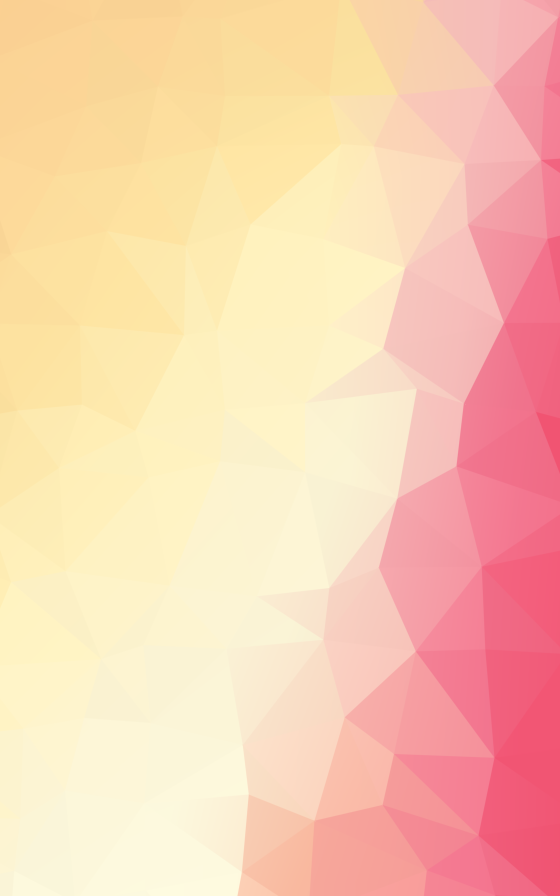
Give the GLSL for this background, as a Shadertoy shader.

```glsl
// Low-poly gradient: a jittered lattice is split into triangular facets, and
// each facet is tinted from a smooth colour field that runs from apricot and
// ivory on the left, over a curved blush band, to deep rose on the right.

#define CELLS vec2(7.0, 11.0)   // lattice cells across the canvas
#define JITTER 0.68             // vertex scatter, in cells
#define FACET_SHIFT 0.075       // random offset of each facet's colour sample
#define FACET_SHADE 0.016       // random brightness change per facet
#define FACET_SLOPE 0.25        // how much gradient remains inside a facet
#define SEED 17.0

vec2 hash2(vec2 p) {
    vec3 q = fract((p.xyx + SEED) * vec3(0.1031, 0.1030, 0.0973));
    q += dot(q, q.yzx + 33.33);
    return fract((q.xx + q.yz) * q.zy);
}

float ramp(float a, float b, float x) {
    return clamp((x - a) / (b - a), 0.0, 1.0);
}

// Smooth colour field; uv has its origin at the lower left
vec3 colourField(vec2 uv) {
    const vec3 apricot = vec3(0.98, 0.81, 0.57);
    const vec3 sand    = vec3(0.99, 0.89, 0.63);
    const vec3 butter  = vec3(1.00, 0.945, 0.74);
    const vec3 cream   = vec3(0.985, 0.955, 0.83);
    const vec3 ivory   = vec3(0.99, 0.985, 0.89);
    const vec3 blush   = vec3(0.965, 0.74, 0.73);
    const vec3 peach   = vec3(0.98, 0.73, 0.63);
    const vec3 rose    = vec3(0.95, 0.46, 0.56);
    const vec3 deep    = vec3(0.945, 0.33, 0.45);
    float x = uv.x;
    float down = clamp(1.0 - uv.y, 0.0, 1.0);

    // Warm side: paler downward and toward the middle
    float pale = down * (0.5 + 0.35 * down)
               + x * (0.3 + 0.35 * smoothstep(0.0, 0.3, down));
    vec3 colour = mix(apricot, sand, ramp(0.0, 0.3, pale));
    colour = mix(colour, butter, ramp(0.3, 0.5, pale));
    colour = mix(colour, cream, ramp(0.5, 0.75, pale));
    colour = mix(colour, ivory, ramp(0.75, 1.0, pale) * (1.0 - x));

    // Pink side: three curved fronts that sweep left toward the bottom
    float creamEnd = 0.63 - 0.27 * smoothstep(0.45, 1.0, down);
    float blushAt = 0.86 - 0.34 * down * down;
    float roseAt = 0.85 + 0.28 * pow(1.0 - down, 2.5);
    vec3 band = mix(blush, peach, smoothstep(0.6, 1.0, down));
    colour = mix(colour, band, ramp(creamEnd, blushAt, x));
    colour = mix(colour, rose, ramp(blushAt, roseAt, x));
    return mix(colour, deep, ramp(roseAt, roseAt + 0.13, x));
}

vec2 vertexAt(vec2 id) {
    return id + (hash2(id) - 0.5) * JITTER;
}

float cross2(vec2 a, vec2 b) {
    return a.x * b.y - a.y * b.x;
}

// Signed distance to the line a-b, positive on its left
float edgeDistance(vec2 p, vec2 a, vec2 b) {
    return cross2(normalize(b - a), p - a);
}

// Adds one facet's colour, weighted by its smooth coverage
void addFacet(inout vec4 sum, vec2 p, vec2 a, vec2 b, vec2 c, float soft) {
    float winding = sign(cross2(b - a, c - a));
    float inside = min(winding * edgeDistance(p, a, b),
                   min(winding * edgeDistance(p, b, c),
                       winding * edgeDistance(p, c, a)));
    float cover = smoothstep(-soft, soft, inside);
    if (cover <= 0.0) return;
    vec2 centre = (a + b + c) / 3.0;
    vec2 rnd = hash2(floor(centre * 64.0)) - 0.5;
    vec2 samplePos = mix(centre, p, FACET_SLOPE) / CELLS;
    samplePos += rnd * FACET_SHIFT;
    vec3 tint = colourField(samplePos) + rnd.y * FACET_SHADE;
    sum += vec4(tint, 1.0) * cover;
}

void mainImage(out vec4 fragColor, in vec2 fragCoord) {
    vec2 p = fragCoord / iResolution.xy * CELLS;
    float soft = 0.75 * CELLS.y / iResolution.y;
    vec4 sum = vec4(0.0);

    // Scattered vertices can reach into the neighbouring cells
    for (int j = -1; j <= 1; j++) {
        for (int i = -1; i <= 1; i++) {
            vec2 id = floor(p) + vec2(i, j);
            vec2 a = vertexAt(id);
            vec2 b = vertexAt(id + vec2(1.0, 0.0));
            vec2 c = vertexAt(id + vec2(1.0, 1.0));
            vec2 d = vertexAt(id + vec2(0.0, 1.0));
            // Split each cell along its shorter diagonal
            if (distance(a, c) < distance(b, d)) {
                addFacet(sum, p, a, b, c, soft);
                addFacet(sum, p, a, c, d, soft);
            } else {
                addFacet(sum, p, a, b, d, soft);
                addFacet(sum, p, b, c, d, soft);
            }
        }
    }
    vec3 colour = sum.rgb / max(sum.a, 0.001);
    fragColor = vec4(clamp(colour, 0.0, 1.0), 1.0);
}
```
